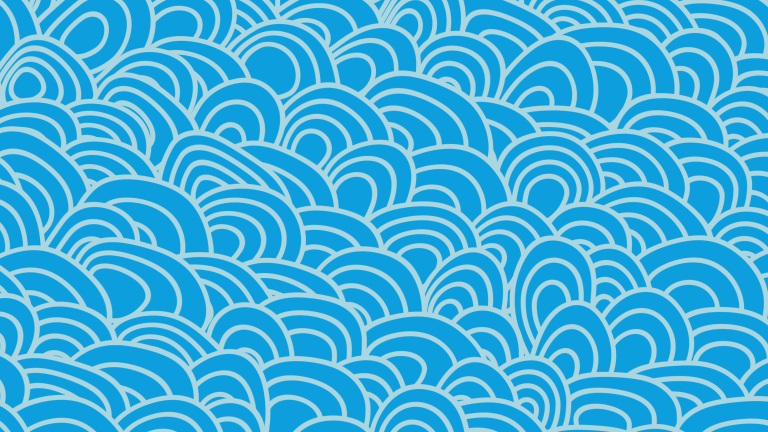
Write a Shadertoy shader that draws this pattern.

```glsl
// Hand-drawn scallop waves: tilted, overlapping shells with nested arcs.
// Shells sit on a jittered, staggered grid and are painted from the top row
// down and from right to left, so each one hides the tail of those behind.

#define CELL vec2(0.19, 0.122)      // grid spacing, canvas height = 1
#define JITTER 0.56                 // scatter of the centres, in cells
#define RADIUS_MIN vec2(0.092, 0.092)
#define RADIUS_MAX vec2(0.170, 0.142)
#define TAIL 0.6                    // below 1 lengthens the lower half
#define TILT_MIN 0.12               // lean to the right, radians
#define TILT_MAX 0.85
#define LINE_WIDTH 0.0116
#define WOBBLE 0.005

const vec3 WATER_BLUE = vec3(0.05, 0.62, 0.87);
const vec3 FOAM_LINE = vec3(0.67, 0.84, 0.88);

vec4 hash4(vec2 cell) {
    vec4 h = fract(cell.xyxy * vec4(0.1031, 0.1030, 0.0973, 0.1099));
    h += dot(h, h.wzxy + 33.33);
    return fract((h.xxyz + h.yzzw) * h.zywx);
}

// Approximate signed distance to an ellipse with a stretched lower half.
float shellDistance(vec2 q, vec2 radius) {
    vec2 r = vec2(radius.x, q.y < 0.0 ? radius.y / TAIL : radius.y);
    float f = length(q / r);
    return f * (f - 1.0) / max(length(q / (r * r)), 1e-3);
}

// 1 inside the edge, 0 outside, smoothed over about one pixel.
float cover(float d) {
    float soft = 0.75 / iResolution.y;
    return 1.0 - smoothstep(-soft, soft, d);
}

// Paints one shell over the line amount gathered so far.
float paintShell(float ink, vec2 p, vec2 cell) {
    vec4 place = hash4(cell + 71.0);
    vec4 form = hash4(cell + 213.0);
    vec2 centre = (cell + 0.5 + JITTER * (place.xy - 0.5)) * CELL;
    centre.x += 0.5 * CELL.x * mod(cell.y, 2.0);

    // Lean more strongly towards the upper left of the canvas.
    float lean = smoothstep(-0.35, 0.5, centre.y - 0.6 * centre.x);
    float tilt = mix(TILT_MIN, TILT_MAX, lean) + 0.4 * (place.z - 0.5);
    float c = cos(tilt), s = sin(tilt);
    vec2 q = p - centre;
    q = vec2(c * q.x - s * q.y, s * q.x + c * q.y);
    q += WOBBLE * sin(24.0 * q.yx + 6.28 * place.wz);

    vec2 radius = mix(RADIUS_MIN, RADIUS_MAX, form.xy);
    float halfLine = 0.5 * LINE_WIDTH;
    float d = shellDistance(q, radius);
    if (d > 2.0 * LINE_WIDTH) return ink;

    // Outline, then arcs shrinking towards an anchor low on the left.
    float lines = 1.0 - cover(d + halfLine);
    vec2 anchor = radius * vec2(mix(-0.55, 0.1, form.z), -0.38);
    float spacing = mix(0.21, 0.34, form.w);
    for (int n = 1; n <= 3; n++) {
        float k = 1.0 - spacing * float(n);
        if (k < 0.24) break;
        float ring = shellDistance(q - anchor * (1.0 - k), radius * k);
        lines = max(lines, cover(abs(ring) - halfLine));
    }
    return mix(ink, lines, cover(d - halfLine));
}

void mainImage(out vec4 fragColor, in vec2 fragCoord) {
    vec2 p = fragCoord / iResolution.y;
    float baseRow = floor(p.y / CELL.y);
    float ink = 0.0;

    // Back to front: upper rows first, right-hand shells first.
    for (int j = 3; j >= -2; j--) {
        float row = baseRow + float(j);
        float column = floor(p.x / CELL.x - 0.5 * mod(row, 2.0));
        for (int i = 2; i >= -2; i--)
            ink = paintShell(ink, p, vec2(column + float(i), row));
    }
    fragColor = vec4(mix(WATER_BLUE, FOAM_LINE, ink), 1.0);
}
```
